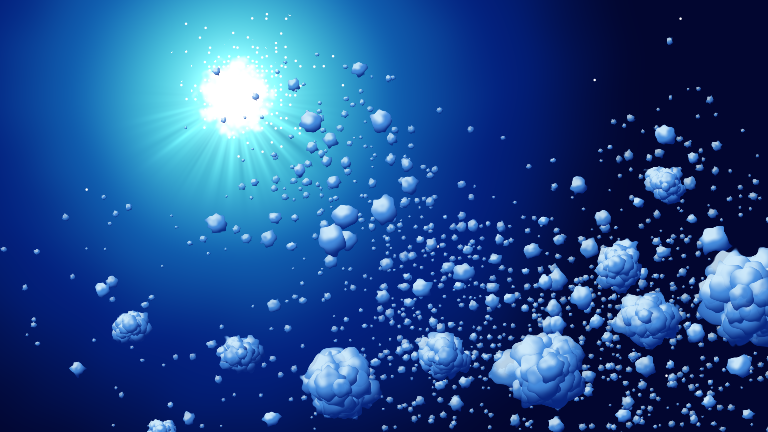
Give the GLSL for this background, as a Shadertoy shader.

```glsl
#define SUN vec2(0.546, 0.775)
#define SUN_RADIUS 0.098
#define LIGHT normalize(vec3(-0.40, 0.65, 0.65))
#define ABYSS vec3(0.008, 0.025, 0.19)
#define DEEP vec3(0.01, 0.13, 0.50)
#define AZURE vec3(0.07, 0.40, 0.71)
#define CYAN vec3(0.26, 0.75, 0.85)
#define SHADOW vec3(0.03, 0.15, 0.50)
#define BODY vec3(0.27, 0.55, 0.87)
#define PALE vec3(0.80, 0.91, 0.98)
#define LAYERS 5
#define NODULES 22

vec3 hash3(vec2 p) {
    vec3 q = fract(p.xyx * vec3(0.1031, 0.1030, 0.0973));
    q += dot(q, q.yxz + 33.33);
    return fract((q.xxy + q.yzz) * q.zyx);
}

vec2 gradientAt(vec2 cell) {
    float angle = 6.2832 * hash3(cell).x;
    return vec2(cos(angle), sin(angle));
}

float gradientNoise(vec2 p) {
    vec2 i = floor(p), f = p - i;
    vec2 u = f * f * f * (f * (f * 6.0 - 15.0) + 10.0), e = vec2(1, 0);
    float low = mix(dot(gradientAt(i), f), dot(gradientAt(i + e), f - e), u.x);
    float high = mix(dot(gradientAt(i + e.yx), f - e.yx), dot(gradientAt(i + 1.0), f - 1.0), u.x);
    return 1.4 * mix(low, high, u.y);
}

float segmentDistance(vec2 p, vec2 a, vec2 b) {
    vec2 ab = b - a;
    return length(p - a - ab * clamp(dot(p - a, ab) / dot(ab, ab), 0.0, 1.0));
}

float falloff(float d) { return exp(-d * d); }

// Water, sun disc, sparkle and rays
vec3 water(vec2 p) {
    vec2 q = p - SUN;
    float wisps = gradientNoise(p * 3.0) + 0.5 * gradientNoise(p * 7.0 + 9.0);
    float d = length(q), depth = d + 0.025 * wisps * smoothstep(0.15, 0.6, d);
    vec3 col = mix(CYAN, AZURE, smoothstep(0.15, 0.40, depth));
    col = mix(col, DEEP, smoothstep(0.30, 0.63, depth));
    col = mix(col, ABYSS, smoothstep(0.55, 1.0, depth + 0.08 * smoothstep(1.1, 1.7, p.x)));

    vec2 dir = q / max(d, 0.001);
    float rays = gradientNoise(dir * 7.0) + 0.5 * gradientNoise(dir * 17.0);
    col += vec3(0.10, 0.14, 0.10) * rays * falloff((d - 0.14) / 0.08) * smoothstep(0.3, -0.6, dir.y);
    col += vec3(0.55, 0.45, 0.30) * falloff(d / 0.125);

    float ragged = d + 0.025 * gradientNoise(q * 32.0) + 0.014 * gradientNoise(q * 75.0);
    col = mix(col, vec3(1), 1.0 - smoothstep(SUN_RADIUS - 0.035, SUN_RADIUS, ragged));
    vec2 grid = q / 0.011, cell = floor(grid);
    vec3 rnd = hash3(cell + 70.0);
    float speck = 1.0 - smoothstep(0.12, 0.38, length(grid - cell - 0.35 - 0.3 * rnd.xy));
    float halo = falloff(length(q - vec2(0.02, 0.02)) / 0.095);
    return mix(col, vec3(1), speck * step(rnd.z, halo));
}

// A lumpy lit ball painted over the colour
void paintBall(inout vec3 col, vec2 q, float r, vec2 seed, float relief, float opacity) {
    if (length(q) > 1.5 * r) return;
    vec2 n = q / r;
    float bump = gradientNoise(n * 1.4 + seed * 37.0);
    n *= 1.0 + 0.32 * bump;
    float d = length(n), soft = 0.0012 / r;
    float lit = dot(vec3(n, sqrt(max(0.0, 1.0 - d * d))), LIGHT) + relief + 0.25 * bump;
    vec3 shade = mix(SHADOW, BODY, smoothstep(-0.45, 0.55, lit));
    shade = mix(shade, PALE, smoothstep(0.50, 1.05, lit));
    col = mix(col, shade, opacity * (1.0 - smoothstep(1.0 - soft, 1.0 + soft, d)));
}

// How crowded the drifting pebbles are
float density(vec2 p) {
    float drift = 0.60 * falloff(length((p - vec2(1.28, 0.23)) / vec2(0.48, 0.24)));
    float plume = 0.42 * falloff(segmentDistance(p, vec2(0.76, 0.65), vec2(1.05, 0.25)) / 0.16);
    float column = 0.28 * falloff(segmentDistance(p, vec2(1.57, 0.60), vec2(1.58, 0.15)) / 0.17);
    float stray = 0.035 * (1.0 - smoothstep(0.45, 0.75, p.y));
    return (drift + plume + column) * (0.85 + 0.8 * gradientNoise(p * 8.0)) + stray;
}

void paintPebbles(inout vec3 col, vec2 p, float size, float layer) {
    vec2 home = floor(p / size);
    for (int k = 0; k < 9; k++) {
        vec2 cell = home + vec2(k % 3 - 1, k / 3 - 1);
        vec3 a = hash3(cell + 41.0 * layer + 20.0), b = hash3(cell + 17.0 * layer + 130.0);
        vec2 centre = (cell + 0.2 + 0.6 * a.xy) * size;
        vec2 q = (p - centre) * vec2(1.0, 0.85 + 0.4 * b.y);
        if (length(q) < 0.6 * size && a.z < density(centre) * (1.0 - 0.09 * layer))
            paintBall(col, q, size * mix(0.13, 0.37, b.x * b.x), b.yz, 0.08, 0.75 + 0.06 * layer);
    }
}

// A boulder of many nodules, outermost first
void paintClump(inout vec3 col, vec2 p, vec2 centre, float r, float seed) {
    vec2 q = p - centre;
    if (length(q) > 1.5 * r) return;
    paintBall(col, q, r * 0.78, vec2(seed), 0.0, 1.0);
    for (int j = 0; j < NODULES; j++) {
        vec3 rnd = hash3(vec2(float(j) + 5.0, seed * 13.0 + 3.0));
        float angle = 2.4 * float(j) + seed + rnd.x;
        vec2 offset = 0.76 * sqrt(1.0 - float(j) / float(NODULES)) * vec2(cos(angle), 0.85 * sin(angle));
        paintBall(col, q - r * offset, r * (0.20 + 0.22 * rnd.y), rnd.xz, 0.4 * dot(offset, LIGHT.xy), 0.9);
    }
}

void mainImage(out vec4 fragColor, in vec2 fragCoord) {
    vec2 p = fragCoord / iResolution.y;
    vec3 col = water(p);
    for (int i = 0; i < LAYERS; i++)
        paintPebbles(col, p, 0.023 * pow(1.42, float(i)), float(i));

    // Rising pair, loose ring on the left, foreground arc on the right
    for (float i = 0.0; i < 2.0; i++)
        paintClump(col, p, vec2(1.432, 0.38) + i * vec2(0.114, 0.192), 0.06 - 0.014 * i, i + 2.0);
    for (float i = 0.0; i < 3.0; i++) {
        float angle = 0.28 + 2.094 * i;
        paintClump(col, p, vec2(0.41, 0.14) + 0.147 * vec2(cos(angle), sin(angle)), 0.052 - 0.007 * i, i + 6.0);
    }
    for (float i = 0.0; i < 5.0; i++) {
        float odd = mod(i, 2.0), t = i / 4.0;
        vec2 centre = vec2(0.787 + 0.95 * t, 0.115 + 0.20 * t * t * t + 0.06 * odd);
        paintClump(col, p, centre, 0.095 - 0.037 * odd + 0.03 * t * t, i + 11.0);
    }
    fragColor = vec4(clamp(col, 0.0, 1.0), 1.0);
}
```
